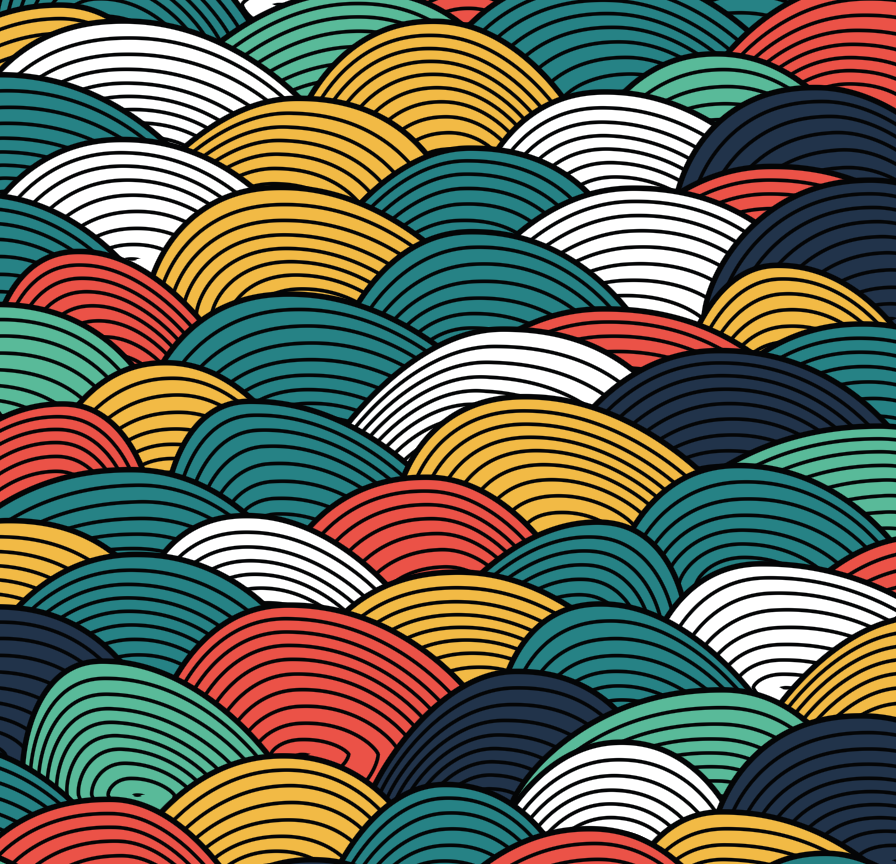
Give the GLSL for this pattern, as a WebGL 1 fragment shader.

```glsl
precision highp float;
// Overlapping coloured hills in staggered rows, each filled with nested ink arcs.
uniform vec2 u_resolution;

#define COLUMN_STEP 0.345
#define ROW_STEP 0.062
#define HALF_WIDTH vec2(0.145, 0.23)
#define HEIGHT vec2(0.125, 0.18)
#define ARC_GAP 0.0172
#define ARC_STROKE 0.0021
#define EDGE_STROKE 0.0032
#define LEAN 0.6
#define SKEW 0.45
#define WOBBLE 0.16

const vec3 INK = vec3(0.015, 0.02, 0.025);
const vec3 NAVY = vec3(0.13, 0.20, 0.29);
const vec3 TEAL = vec3(0.15, 0.51, 0.52);
const vec3 YELLOW = vec3(0.95, 0.73, 0.27);
const vec3 RED = vec3(0.92, 0.32, 0.28);
const vec3 GREEN = vec3(0.35, 0.73, 0.60);
const vec3 WHITE = vec3(1.0);

float hash(vec2 cell, float salt) {
  vec3 q = fract(vec3(cell, salt) * vec3(0.1031, 0.1130, 0.0973) + 0.37);
  q += dot(q, q.yzx + 33.33);
  return fract((q.x + q.y) * q.z);
}

// Lattice phase keeps neighbouring hills in different colours.
vec3 hillColor(vec2 cell, float parity) {
  float phase = 0.212 * (2.0 * cell.x + parity) + 0.594 * cell.y;
  float pick = fract(phase + 0.15 * hash(cell, 7.0));
  vec3 color = TEAL;
  color = mix(color, NAVY, step(0.235, pick));
  color = mix(color, YELLOW, step(0.41, pick));
  color = mix(color, RED, step(0.59, pick));
  color = mix(color, GREEN, step(0.76, pick));
  return mix(color, WHITE, step(0.88, pick));
}

// x: level, 0 at the foot and 1 on the outline; y: running arc number.
vec2 hillLevels(vec2 p, vec2 size, vec3 shape) {
  p.x -= shape.x * p.y;
  float across = p.x / (size.x * (1.0 + shape.y * sign(p.x)));
  float up = abs(p.y) / size.y * (p.y < 0.0 ? 0.6 : 1.0);
  float level = pow(pow(up, 1.4) + pow(abs(across), 2.1), 0.714);
  float wave = sin(2.6 * across + 3.0 * level + shape.z);
  float arcs = floor(size.y / ARC_GAP + 0.5);
  return vec2(level, arcs * (level + WOBBLE * level * (1.0 - level) * wave));
}

// Coverage of the region where a signed distance is negative.
float inside(float dist) {
  return clamp(0.5 - dist * u_resolution.y / 1.2, 0.0, 1.0);
}

void paintHill(inout vec3 color, vec2 uv, vec2 cell, float parity) {
  vec2 jitter = vec2(hash(cell, 1.0), hash(cell, 2.0)) - 0.5;
  vec2 foot = (cell + vec2(0.5 * parity, 0.0) + jitter * vec2(0.3, 0.6))
            * vec2(COLUMN_STEP, ROW_STEP);
  float scale = hash(cell, 3.0);
  vec2 size = vec2(mix(HALF_WIDTH.x, HALF_WIDTH.y, scale),
                   mix(HEIGHT.x, HEIGHT.y, mix(scale, hash(cell, 4.0), 0.6)));
  vec3 shape = vec3(LEAN * (hash(cell, 5.0) - 0.5),
                    SKEW * (hash(cell, 6.0) - 0.5),
                    6.283 * hash(cell, 8.0));
  vec2 p = uv - foot;
  vec2 levels = hillLevels(p, size, shape);
  if (levels.x > 1.2) return;

  // Numeric slopes turn levels into distances for even stroke widths.
  const float e = 0.0004;
  vec2 dx = (hillLevels(p + vec2(e, 0.0), size, shape) - levels) / e;
  vec2 dy = (hillLevels(p + vec2(0.0, e), size, shape) - levels) / e;
  float edge = (levels.x - 1.0) / max(length(vec2(dx.x, dy.x)), 0.5);
  float arc = abs(fract(levels.y + 0.5) - 0.5) / max(length(vec2(dx.y, dy.y)), 5.0);

  float fill = inside(edge + EDGE_STROKE) * (1.0 - inside(arc - ARC_STROKE));
  vec3 hill = mix(INK, hillColor(cell, parity), fill);
  color = mix(color, hill, inside(edge - EDGE_STROKE));
}

void main() {
  vec2 uv = gl_FragCoord.xy / u_resolution.y;
  vec3 color = INK;
  float nearRow = floor(uv.y / ROW_STEP);

  // Paint from the far rows above to the near rows below.
  for (int r = 0; r < 6; r++) {
    float row = nearRow + 2.0 - float(r);
    float parity = mod(row, 2.0);
    float nearColumn = floor(uv.x / COLUMN_STEP - 0.5 * parity + 0.5);
    for (int c = -1; c <= 1; c++) {
      paintHill(color, uv, vec2(nearColumn + float(c), row), parity);
    }
  }
  gl_FragColor = vec4(color, 1.0);
}
```
